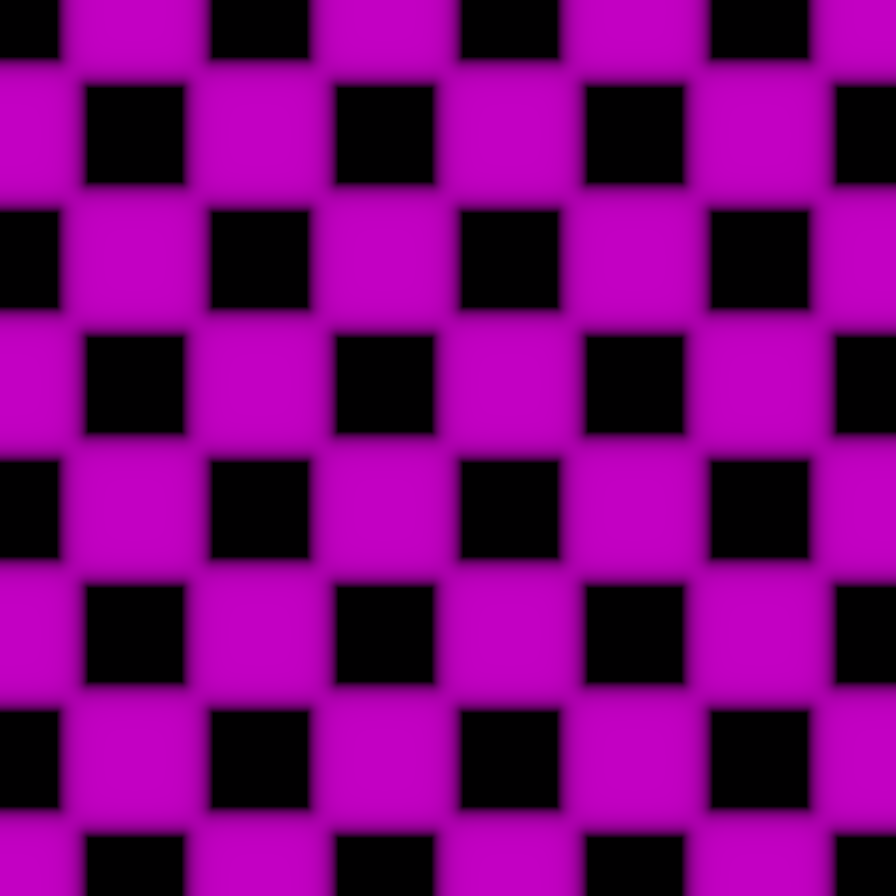
Reproduce this pattern procedurally as a three.js fragment shader.

```glsl
// Checkerboard of black squares on magenta, each square with a soft dark fringe.
// Every pixel visits the nearby cells and multiplies the falloffs measured
// from their box distances, so fringes merge where squares meet diagonally.
varying vec2 vUv;

// Signed distance to a square centred on the origin.
float squareDistance(vec2 p, float halfSize) {
  vec2 d = abs(p) - halfSize;
  return length(max(d, 0.0)) + min(max(d.x, d.y), 0.0);
}

// Light left beside one square: none inside, rising quickly outside.
float fringeLight(float dist) {
  return 1.0 - exp(-max(dist, 0.0) / 0.065);
}

void main() {
  // Cell units counted from the upper left; centres lie on integers.
  vec2 p = vec2(vUv.x, 1.0 - vUv.y) * 7.171 - 0.08;
  vec2 nearest = floor(p + 0.5);

  // Only cells with an even column and row sum hold a square.
  float light = 1.0;
  for (int j = -1; j <= 1; j++) {
    for (int i = -1; i <= 1; i++) {
      vec2 cell = nearest + vec2(float(i), float(j));
      float isEmpty = mod(cell.x + cell.y, 2.0);
      float glow = fringeLight(squareDistance(p - cell, 0.372));
      light *= mix(glow, 1.0, isEmpty);
    }
  }

  vec3 black = vec3(0.005, 0.0, 0.005);
  vec3 magenta = vec3(0.765, 0.0, 0.765);
  gl_FragColor = vec4(mix(black, magenta, light), 1.0);
}
```
